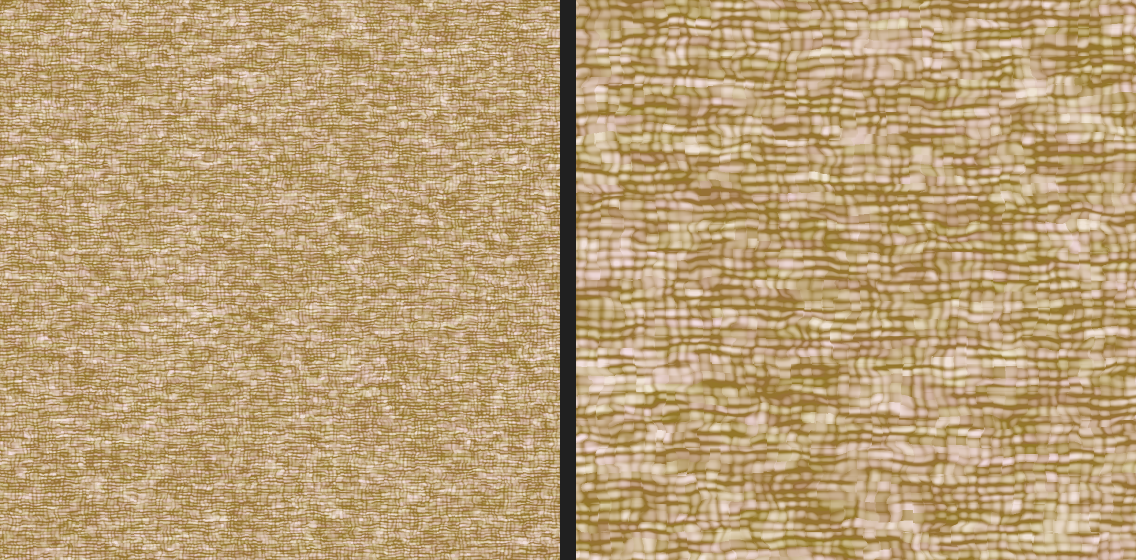
Left, the full canvas; right, a detail of the centre.
A Shadertoy shader for this texture:

```glsl
// Straw-coloured woven cloth: fine horizontal weft threads over a fainter warp.
// Each thread gets its own cellular-noise dashes and short broken gaps, while
// layered sines, a little noise and stitch jitter bend the weave.

const float PI = 3.14159265;
const vec2 THREADS = vec2(150.0, 174.0);   // warp and weft threads per canvas
const vec3 DARK_STRAW = vec3(0.61, 0.48, 0.23);
const vec3 MID_STRAW = vec3(0.73, 0.62, 0.45);
const vec3 PALE_LINEN = vec3(0.91, 0.84, 0.79);
const vec3 YELLOW_SHIFT = vec3(-0.02, 0.03, -0.08);

float hash(vec2 p) {
    vec3 q = fract(vec3(p.xyx) * 0.1031);
    q += dot(q, q.yzx + 33.33);
    return fract((q.x + q.y) * q.z);
}

// Smooth cellular noise, centred on zero: random cells blended by distance.
float cellNoise(vec2 p, float seed) {
    vec2 base = floor(p);
    float total = 0.0;
    float weight = 0.0;
    for (int j = -1; j <= 1; j++) {
        for (int i = -1; i <= 1; i++) {
            vec2 id = base + vec2(i, j);
            vec2 key = id + seed * 17.0;
            vec2 site = id + vec2(hash(key + 3.7), hash(key + 41.3));
            vec2 d = p - site;
            float w = exp(-6.0 * dot(d, d));
            total += w * hash(key + 91.9);
            weight += w;
        }
    }
    return total / weight - 0.5;
}

// Noise along one thread, unrelated to that of its neighbours.
float threadNoise(float along, float index, float seed) {
    return cellNoise(vec2(along + 19.0 * hash(vec2(index, seed)), index * 4.0 + 0.5), seed);
}

// Thread coordinates, bent so the weave is never quite regular.
vec2 bendThreads(vec2 uv) {
    vec2 sway = vec2(sin(uv.y * 23.0) + 0.6 * sin(uv.y * 61.0 + uv.x * 9.0),
                     sin(uv.x * 19.0 + uv.y * 7.0) + 0.5 * sin(uv.x * 47.0 - uv.y * 31.0));
    float slub = cellNoise(uv * vec2(55.0, 100.0), 1.0);
    float lean = cellNoise(uv * vec2(70.0, 110.0), 2.0);
    vec2 thread = uv * THREADS + 0.15 * sway + vec2(0.8 * lean, 0.6 * slub);

    // Each stitch sits a little high or low, and rows slip sideways
    thread.y += 0.30 * (hash(vec2(floor(thread.x), floor(uv.y * 60.0))) - 0.5);
    thread.x += 0.35 * (hash(vec2(floor(thread.y), 5.0)) - 0.5);
    return thread;
}

// Narrow groove between threads: 1 in the gap, 0 on the crown.
float groove(float x) {
    float c = abs(cos(PI * x));
    return c * c * c;
}

vec3 strawRamp(float tone) {
    vec3 low = mix(DARK_STRAW, MID_STRAW, tone / 0.4);
    vec3 high = mix(MID_STRAW, PALE_LINEN, (tone - 0.4) / 0.6);
    return tone < 0.4 ? low : high;
}

vec3 cloth(vec2 uv) {
    vec2 thread = bendThreads(uv);
    vec2 stitch = floor(thread);
    vec2 gap = floor(thread + 0.5);

    // Variation from faint patches down to single stitches
    float patches = cellNoise(uv * vec2(12.0, 42.0), 3.0);
    float column = cellNoise(vec2(stitch.x * 0.8, uv.y * 10.0), 5.0);
    float longStreak = threadNoise(uv.x * 18.0, stitch.y, 4.0);
    float shortStreak = threadNoise(uv.x * 66.0, stitch.y, 8.0);
    float grain = hash(stitch + 7.0) - 0.5;

    // Gaps deepen and fade independently along each row and column
    float weftDepth = 0.56 + 1.2 * threadNoise(uv.x * 55.0, gap.y, 9.0);
    float warpDepth = 0.27 + 0.7 * threadNoise(uv.y * 60.0, gap.x, 10.0);

    float tone = 0.755 - weftDepth * groove(thread.y) - warpDepth * groove(thread.x);
    tone += 0.30 * longStreak + 0.50 * shortStreak + 0.36 * grain;
    tone += 0.08 * patches + 0.10 * column;
    tone = clamp(tone, -0.08, 1.12);

    // Threads drift between yellow and pink
    float tint = 0.8 * threadNoise(uv.x * 40.0, stitch.y, 6.0);
    tint += 0.4 * (hash(stitch + 63.0) - 0.5);
    return strawRamp(tone) + tint * YELLOW_SHIFT;
}

void mainImage(out vec4 fragColor, in vec2 fragCoord) {
    // Four samples per pixel smooth the thread edges
    vec3 color = vec3(0.0);
    for (int j = 0; j < 2; j++) {
        for (int i = 0; i < 2; i++) {
            vec2 offset = vec2(i, j) * 0.5 - 0.25;
            color += cloth((fragCoord + offset) / iResolution.y);
        }
    }
    fragColor = vec4(clamp(color * 0.25, 0.0, 1.0), 1.0);
}
```
